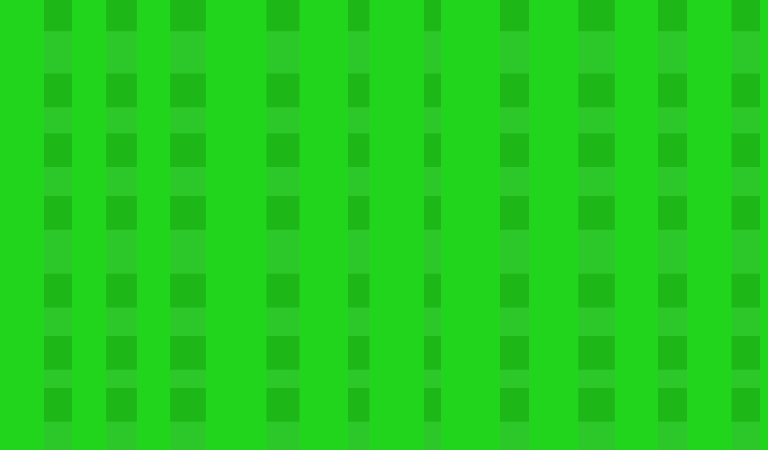
A Shadertoy shader for this pattern:

```glsl
// Ten vertical ribbons of uneven width on a bright green ground.
// Seven dark bars cross each ribbon at shared heights, with paler gaps between;
// both sets are looped box coverages, smoothed over one pixel.

#define GROUND_COLOUR vec3(0.130, 0.836, 0.110)
#define BAR_COLOUR    vec3(0.112, 0.722, 0.090)
#define GAP_COLOUR    vec3(0.174, 0.783, 0.160)
#define BAR_HEIGHT    0.0750
#define EDGE_PIXELS   1.0
#define RIBBONS       10
#define BARS          7

// Ribbon centre and width, as fractions of the canvas width
const vec2 ribbons[RIBBONS] = vec2[RIBBONS](
    vec2(0.0755, 0.0365), vec2(0.1582, 0.0400),
    vec2(0.2448, 0.0465), vec2(0.3685, 0.0430),
    vec2(0.4671, 0.0280), vec2(0.5632, 0.0221),
    vec2(0.6699, 0.0378), vec2(0.7767, 0.0476),
    vec2(0.8757, 0.0378), vec2(0.9710, 0.0371));

// Bar centres from bottom to top, as fractions of the canvas height
const float barCentres[BARS] = float[BARS](
    0.1004, 0.2158, 0.3542, 0.5268, 0.6663, 0.7991, 0.9682);

// Coverage of a strip, with an edge of the given softness
float strip(float position, float centre, float width, float softness) {
    float inside = 0.5 * width - abs(position - centre);
    return clamp(inside / softness + 0.5, 0.0, 1.0);
}

void mainImage(out vec4 fragColor, in vec2 fragCoord) {
    vec2 uv = fragCoord / iResolution.xy;
    vec2 softness = EDGE_PIXELS / iResolution.xy;

    // Vertical ribbons
    float ribbonMask = 0.0;
    for (int i = 0; i < RIBBONS; i++) {
        ribbonMask = max(ribbonMask, strip(uv.x, ribbons[i].x, ribbons[i].y, softness.x));
    }

    // Dark bars along the ribbons
    float barMask = 0.0;
    for (int i = 0; i < BARS; i++) {
        barMask = max(barMask, strip(uv.y, barCentres[i], BAR_HEIGHT, softness.y));
    }

    vec3 ribbonColour = mix(GAP_COLOUR, BAR_COLOUR, barMask);
    fragColor = vec4(mix(GROUND_COLOUR, ribbonColour, ribbonMask), 1.0);
}
```
